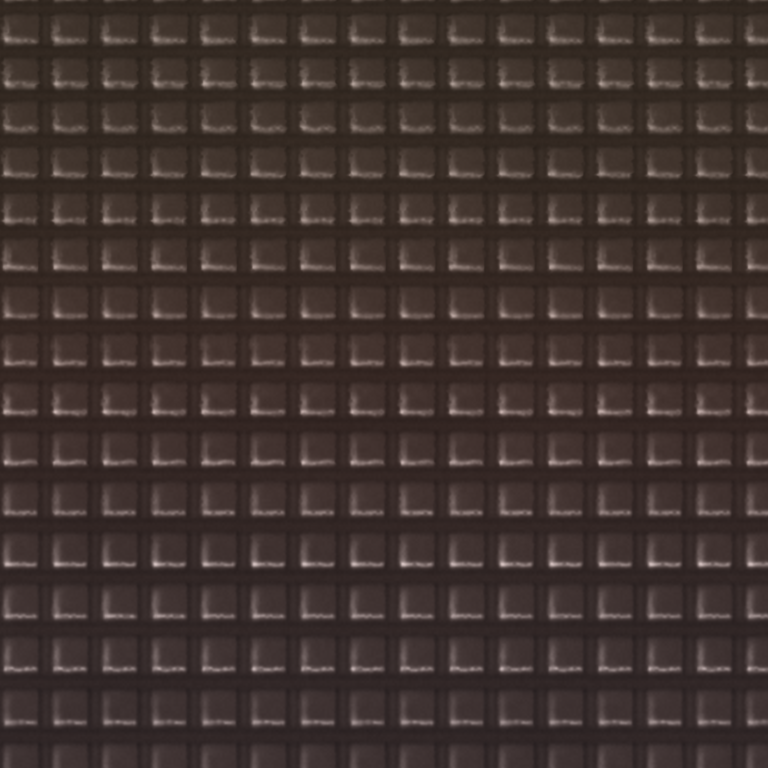
This texture is drawn by a Shadertoy shader. Its source:

```glsl
// Embossed dark brown leather: a grid of raised square pads with soft grooves.
// Rows grow taller toward the bottom; each pad catches gloss along its left
// and lower rims, with wear that changes by row and slightly by pad.
#define COLUMNS 15.5
#define ROW_START 0.053
#define ROW_HEIGHT 0.0567
#define ROW_GROWTH 0.00048
#define PAD_HALF vec2(0.375, 0.35)
#define GROOVE_COLOR vec3(0.205, 0.153, 0.135)
#define PAD_COLOR vec3(0.252, 0.193, 0.174)
#define GLOSS_COLOR vec3(0.29, 0.28, 0.28)
#define GRAIN 0.028

float hash(vec2 p) {
    vec3 h = fract(vec3(p.xyx) * 0.1031);
    h += dot(h, h.yzx + 33.33);
    return fract((h.x + h.y) * h.z);
}

float noise(vec2 p) {
    vec2 i = floor(p), f = fract(p);
    f = f * f * (3.0 - 2.0 * f);
    return mix(mix(hash(i), hash(i + vec2(1, 0)), f.x),
               mix(hash(i + vec2(0, 1)), hash(i + vec2(1, 1)), f.x), f.y);
}

float roundBox(vec2 p, vec2 halfSize, float radius) {
    vec2 d = abs(p) - halfSize + radius;
    return length(max(d, 0.0)) + min(max(d.x, d.y), 0.0) - radius;
}

float ridge(float x, float width) {
    return exp(-x * x / (width * width));
}

// Row number counted from the top, for a row height that grows linearly
float rowAt(float depth) {
    float root = sqrt(ROW_HEIGHT * ROW_HEIGHT + 4.0 * ROW_GROWTH * (depth - ROW_START));
    return (root - ROW_HEIGHT) / (2.0 * ROW_GROWTH);
}

void mainImage(out vec4 fragColor, in vec2 fragCoord) {
    vec2 uv = fragCoord / iResolution.xy;
    float height = uv.y;

    // Pad grid, with q centred in each cell
    vec2 grid = vec2(uv.x * COLUMNS + 0.075, 0.23 - rowAt(1.0 - height));
    vec2 id = floor(grid);
    vec2 q = fract(grid) - 0.5;

    // Uneven rims: mostly shared along a row, stronger near the top
    float rowSeed = hash(vec2(id.y + 40.0, 3.0));
    float padSeed = hash(id + 70.0);
    float wear = smoothstep(0.1, 0.95, height);
    vec2 local = q * 5.0 + vec2(20.0, 30.0 + id.y * 13.0) + 0.3 * padSeed;
    float blotch = noise(local);
    float fine = noise(local * 2.7 + 9.0);
    vec2 wobble = vec2(fine, blotch) - 0.5;
    vec2 s = q + wobble * mix(0.02, 0.075, wear);

    // Raised pad, with shade under the upper and right rims
    float dist = roundBox(s, PAD_HALF, 0.09);
    float pad = smoothstep(0.05, -0.07, dist);
    vec3 color = mix(GROOVE_COLOR, PAD_COLOR, pad);
    float grooveCrown = ridge(abs(q.x) - 0.5, 0.06) * smoothstep(0.42, 0.25, abs(q.y));
    color += 0.025 * grooveCrown;
    color *= 1.0 - 0.13 * ridge(s.x - 0.37, 0.045) * smoothstep(0.42, 0.3, abs(q.y));
    color *= 1.0 - 0.09 * ridge(s.y - 0.33, 0.07) - 0.10 * ridge(q.y + 0.42, 0.06);

    // Gloss on the lower and left rims
    float lowerSpan = smoothstep(-0.38, -0.29, s.x) * smoothstep(0.38, 0.26, s.x);
    float lowerRim = ridge(s.y + 0.27, mix(0.048, 0.075, wear)) * lowerSpan;
    lowerRim *= mix(0.95, 0.6, wear) * (0.55 + 0.75 * fine);
    float leftSpan = smoothstep(-0.34, -0.24, s.y) * smoothstep(0.36, -0.1, s.y);
    float leftRim = ridge(s.x + 0.285, 0.075) * leftSpan;
    leftRim *= 0.28 + 0.4 * blotch;
    float corner = 0.28 * ridge(length(s + vec2(0.28, 0.26)), 0.09);
    float sheen = 0.14 * smoothstep(0.3, -0.35, s.x) * blotch * pad;
    float gloss = lowerRim + leftRim + corner + sheen;
    gloss *= 0.85 + 0.25 * rowSeed + 0.12 * (padSeed - 0.5);
    color += GLOSS_COLOR * gloss;

    // Fine leather grain and broad mottling
    float grain = noise(uv * 330.0) * 0.6 + noise(uv * 150.0 + 50.0) * 0.4 - 0.5;
    color += GRAIN * grain * (0.7 + gloss);
    color *= 0.97 + 0.06 * noise(uv * vec2(7.0, 11.0));

    // Olive at the top, reddish in the middle, cool at the bottom
    color += mix(vec3(-0.012, 0.0, 0.018), vec3(-0.002, 0.009, -0.002),
                 smoothstep(0.0, 0.9, height));
    color += vec3(0.012, -0.004, -0.003) * ridge(height - 0.5, 0.22);

    fragColor = vec4(clamp(color, 0.0, 1.0), 1.0);
}
```
